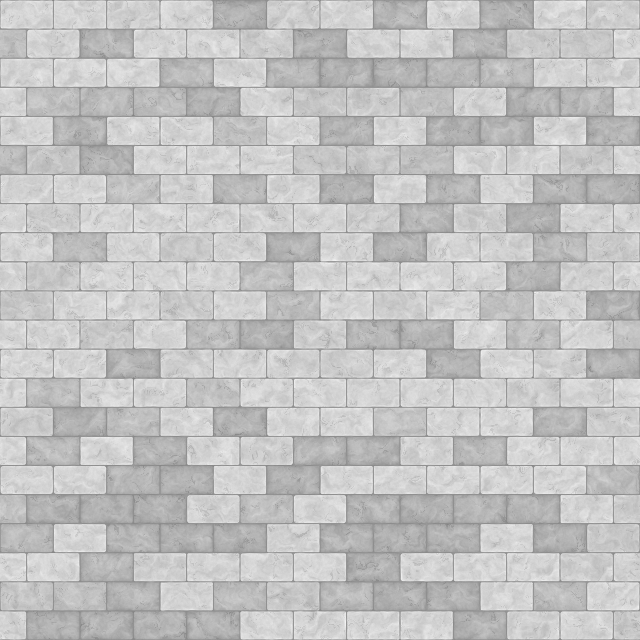
This texture is drawn by a WebGL 2 fragment shader. Its source:

```glsl
#version 300 es
precision highp float;

uniform vec2 u_resolution;
out vec4 fragColor;

const vec2 BRICK_COUNT = vec2(12.0, 22.0);
const float JOINT_HALF_WIDTH = 0.0009;
const float CORNER_RADIUS = 0.0032;
const vec3 JOINT_COLOR = vec3(0.56);
const vec3 DARK_STONE = vec3(0.705);
const vec3 LIGHT_STONE = vec3(0.83);

vec2 hash2(vec2 p) {
    vec3 q = fract(p.xyx * vec3(0.1031, 0.1030, 0.0973));
    q += dot(q, q.yzx + 33.33);
    return fract((q.xx + q.yz) * q.zy);
}

float cornerGradient(vec2 cell, vec2 offset) {
    float angle = 6.2832 * hash2(cell).x;
    return dot(vec2(cos(angle), sin(angle)), offset);
}

float gradientNoise(vec2 p) {
    vec2 i = floor(p), f = fract(p), e = vec2(1.0, 0.0);
    vec2 u = f * f * f * (f * (f * 6.0 - 15.0) + 10.0);
    float low = mix(cornerGradient(i, f), cornerGradient(i + e.xy, f - e.xy), u.x);
    float high = mix(cornerGradient(i + e.yx, f - e.yx), cornerGradient(i + e.xx, f - e.xx), u.x);
    return mix(low, high, u.y);
}

float fbm(vec2 p, int octaves) {
    float sum = 0.0, amplitude = 0.6;
    for (int i = 0; i < octaves; i++) {
        sum += amplitude * gradientNoise(p);
        p = mat2(1.6, 1.2, -1.2, 1.6) * p + 17.0;
        amplitude *= 0.55;
    }
    return sum;
}

mat2 rotation(float angle) {
    float c = cos(angle), s = sin(angle);
    return mat2(c, s, -s, c);
}

float roundedBox(vec2 p, vec2 halfSize, float radius) {
    vec2 q = abs(p) - halfSize + radius;
    return length(max(q, 0.0)) + min(max(q.x, q.y), 0.0) - radius;
}

// Cloudy marbling with thin, broken dark veins
float marble(vec2 p) {
    vec2 warp = vec2(fbm(p * 0.8, 3), fbm(p * 0.8 + 41.0, 3));
    vec2 flow = p + 1.3 * warp;
    float clouds = fbm(flow * vec2(0.8, 1.5), 5);
    float ridge = abs(fbm(flow * vec2(0.7, 1.2) + 9.0, 4));
    float veins = 1.0 - smoothstep(0.0, 0.06, ridge);
    float veinMask = smoothstep(-0.05, 0.35, gradientNoise(p * 1.1 + 73.0));
    float grain = fbm(p * 5.0, 3);
    return 0.14 * clouds - 0.085 * veins * veinMask + 0.04 * grain;
}

// Pale worn rim on light bricks, soft shadow on dark ones
float edgeShade(float depth, float lightness, float wear) {
    float rim = exp(-depth / 0.0016) * (0.075 + 0.12 * wear);
    float shadow = exp(-depth / 0.0045) * 0.085;
    return mix(-shadow, rim, smoothstep(0.15, 0.65, lightness));
}

void main() {
    vec2 uv = gl_FragCoord.xy / u_resolution;
    float pixel = 1.0 / min(u_resolution.x, u_resolution.y);

    // Running bond: alternate courses shift by half a brick
    vec2 grid = uv * BRICK_COUNT;
    float row = floor(grid.y);
    grid.x += 0.5 * mod(row + 1.0, 2.0);
    vec2 id = floor(grid);
    vec2 brickSize = 1.0 / BRICK_COUNT;
    vec2 local = (fract(grid) - 0.5) * brickSize;
    vec2 seed = hash2(id + 5.0);
    vec2 variation = hash2(id * 1.7 + 61.0);

    // Slightly chipped brick outline
    float wear = fbm(uv * 65.0, 3);
    float radius = CORNER_RADIUS * mix(0.5, 1.3, variation.y);
    float dist = roundedBox(local, 0.5 * brickSize - JOINT_HALF_WIDTH, radius);
    dist += 0.0012 * wear;
    float depth = max(-dist, 0.0);

    // Each brick gets its own tone and its own cut of stone
    float lightness = smoothstep(0.0, 0.75, seed.x);
    vec3 stone = mix(DARK_STONE, LIGHT_STONE, lightness);
    vec2 cut = rotation(mix(-0.9, 0.9, variation.x)) * local * 42.0 + seed * 90.0;
    stone += marble(cut) + edgeShade(depth, lightness, wear);

    float cover = 1.0 - smoothstep(-0.6 * pixel, 0.6 * pixel, dist);
    vec3 joint = JOINT_COLOR + 0.12 * wear;
    fragColor = vec4(clamp(mix(joint, stone, cover), 0.0, 1.0), 1.0);
}
```
